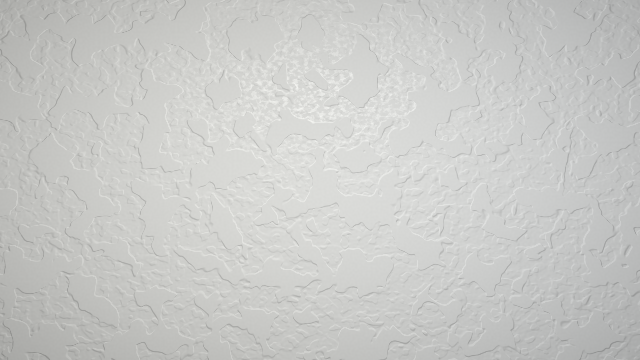
Reproduce this texture procedurally as a Shadertoy shader.

```glsl
// Knockdown plaster wall: flat, lobed plateaus over a lumpy ground coat.
// A height field from layered gradient noise is shaded by its slope away from
// a lamp above the centre, then given glossy specks and a soft vignette.

const vec3 LEFT_TINT = vec3(0.998, 1.0, 0.984);
const vec3 RIGHT_TINT = vec3(0.993, 1.0, 0.998);
const float WALL_BRIGHT = 0.862;
const float VIGNETTE_DROP = 0.118;
const vec2 VIGNETTE_CENTRE = vec2(0.51, 0.54);
const vec2 LAMP = vec2(0.5, 0.74);        // fraction of the canvas
const vec2 GLARE_SIZE = vec2(0.38, 0.19); // in canvas heights
const float GLARE = 0.075;
const float PLATEAU_SCALE = 10.5;
const float PLATEAU_LEVEL = 0.53;
const float PLATEAU_EDGE = 0.02;
const float LUMP_SCALE = 40.0;
const float RELIEF = 0.00056;
const float OUTLINE = 0.03;
const float SLOPE_STEP = 0.0018;

float hash(vec2 p) {
    return fract(sin(dot(p, vec2(127.1, 311.7))) * 43758.5);
}

// Dot product with a random unit gradient at a lattice corner
float corner(vec2 cell, vec2 f, vec2 c) {
    float angle = 6.2832 * hash(cell + c);
    return dot(vec2(cos(angle), sin(angle)), f - c);
}

float noise(vec2 p) {
    vec2 i = floor(p), f = fract(p);
    vec2 s = f * f * f * (f * (f * 6.0 - 15.0) + 10.0);
    float low = mix(corner(i, f, vec2(0, 0)), corner(i, f, vec2(1, 0)), s.x);
    float high = mix(corner(i, f, vec2(0, 1)), corner(i, f, vec2(1, 1)), s.x);
    return 0.5 + 0.8 * mix(low, high, s.y);
}

float fbm(vec2 p) {
    float sum = 0.0, weight = 0.57;
    for (int i = 0; i < 3; i++) {
        sum += weight * noise(p);
        p = mat2(0.8, 0.6, -0.6, 0.8) * p * 2.05 + 17.3;
        weight *= 0.5;
    }
    return sum;
}

// Flattened patches with wandering, lobed borders
float plateau(vec2 p) {
    vec2 bend = vec2(noise(p * 16.0 + 3.7), noise(p * 16.0 + 41.2)) - 0.5;
    float field = fbm((p + 0.03 * bend) * PLATEAU_SCALE);
    return smoothstep(PLATEAU_LEVEL - PLATEAU_EDGE, PLATEAU_LEVEL + PLATEAU_EDGE, field);
}

// Small blobs and fine grit left between the patches
float lumps(vec2 p) {
    vec2 q = p * vec2(0.9, 1.1) * LUMP_SCALE;
    float blobs = smoothstep(0.52, 0.68, noise(q) * 0.75 + noise(q * 2.1 + 9.0) * 0.25);
    float dabs = smoothstep(0.5, 0.62, noise(q * 0.5 + 23.0));
    return 0.42 * blobs + 0.25 * dabs + 0.16 * noise(q * 2.4 + 5.0);
}

float height(vec2 p) {
    return mix(lumps(p), 0.85 + 0.05 * noise(p * 45.0), plateau(p));
}

void mainImage(out vec4 fragColor, in vec2 fragCoord) {
    vec2 uv = fragCoord / iResolution.xy;
    vec2 p = fragCoord / iResolution.y;
    vec2 lamp = LAMP * vec2(iResolution.x / iResolution.y, 1.0);
    vec2 fromLamp = p - lamp;

    // Broad light falling off towards the corners
    vec2 v = (uv - VIGNETTE_CENTRE) * vec2(2.1, 1.85);
    float r2 = dot(v, v);
    float light = WALL_BRIGHT - VIGNETTE_DROP * r2 / (1.0 + 0.1 * r2);

    // Slopes facing away from the lamp darken, those facing it brighten
    vec2 away = fromLamp + vec2(0.0, -0.12);
    away /= length(away) + 0.1;
    vec2 offset = away * SLOPE_STEP;
    float slope = (height(p + offset) - height(p - offset)) / (2.0 * SLOPE_STEP);
    light += RELIEF * clamp(slope, -150.0, 95.0);

    // Thin shade along patch borders
    float flatness = plateau(p);
    light -= OUTLINE * 4.0 * flatness * (1.0 - flatness) * smoothstep(60.0, -80.0, slope);

    // Glossy specks on the rough ground near the lamp
    vec2 g = fromLamp / GLARE_SIZE;
    float specks = smoothstep(0.42, 0.7, fbm(p * vec2(70.0, 90.0)));
    light += GLARE * exp(-dot(g, g)) * specks * (1.0 - flatness);

    // Faint paint grain
    light += 0.012 * (noise(p * 140.0) - 0.5);

    fragColor = vec4(light * mix(LEFT_TINT, RIGHT_TINT, smoothstep(0.3, 1.0, uv.x)), 1.0);
}
```
